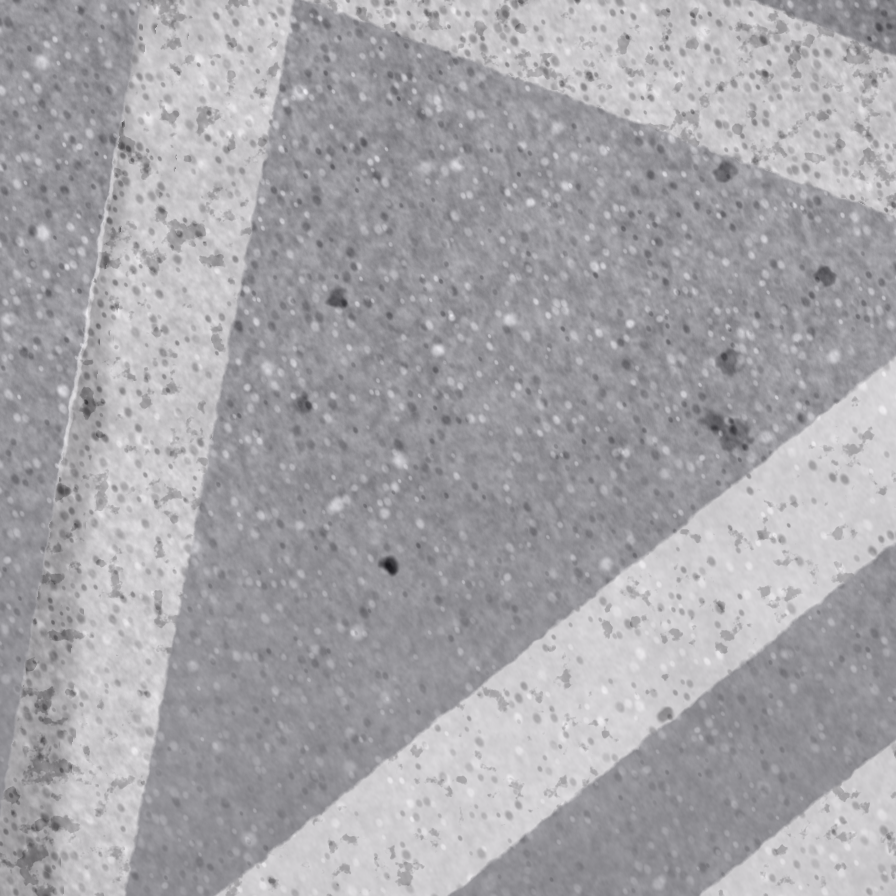
This texture is drawn by a three.js fragment shader. Its source:

```glsl
// Worn pale road markings crossing speckled grey asphalt, seen from above.
// Painted bands are cut by slanted lines with noise-frayed edges; layered value
// noise makes the grain, and jittered cells scatter bright chips and dark pits.
varying vec2 vUv;

float hash(vec2 p) {
  return fract(sin(dot(p, vec2(127.1, 311.7))) * 43758.5453);
}

float noise(vec2 p) {
  vec2 i = floor(p), f = fract(p);
  f = f * f * (3.0 - 2.0 * f);
  return mix(mix(hash(i), hash(i + vec2(1.0, 0.0)), f.x),
             mix(hash(i + vec2(0.0, 1.0)), hash(i + vec2(1.0, 1.0)), f.x), f.y);
}

float fbm(vec2 p) {
  float sum = 0.0, weight = 0.5;
  for (int i = 0; i < 4; i++) {
    sum += weight * noise(p);
    p = mat2(1.6, 1.2, -1.2, 1.6) * p + 7.3;
    weight *= 0.5;
  }
  return sum / 0.9375;
}

// Scattered soft dots, one per cell where the hash falls below the density
float dots(vec2 p, float density) {
  vec2 cell = floor(p);
  float best = 0.0;
  for (int y = -1; y <= 1; y++) {
    for (int x = -1; x <= 1; x++) {
      vec2 id = cell + vec2(float(x), float(y));
      vec2 center = id + 0.2 + 0.6 * vec2(hash(id + 3.1), hash(id + 8.7));
      float radius = mix(0.25, 0.65, hash(id + 15.4));
      float dot0 = 1.0 - smoothstep(radius * 0.3, radius, length(p - center));
      best = max(best, dot0 * step(hash(id), density) * (0.4 + 0.6 * hash(id + 21.9)));
    }
  }
  return best;
}

// 1 on the positive side of a signed distance, with a soft edge
float side(float d) {
  return smoothstep(-0.0025, 0.0025, d);
}

// Dark blot with a ragged rim
float blot(vec2 p, vec2 center, float radius) {
  float d = length(p - center) + radius * 0.8 * (noise(p * 130.0) - 0.5);
  return 1.0 - smoothstep(radius * 0.5, radius * 1.25, d);
}

void main() {
  vec2 p = vUv;
  float drop = 1.0 - p.y;

  // Frayed coordinates for the painted edges
  vec2 q = p + 0.007 * (vec2(fbm(p * 75.0), fbm(p * 75.0 + 31.0)) - 0.5);
  float fall = 1.0 - q.y;

  // Painted bands
  float leftEdge = q.x - 0.159 + 0.175 * fall;
  float leftBand = side(leftEdge) * side(0.329 - 0.19 * fall - q.x);
  float topBand = side(0.37 * (q.x - 0.341) - fall) * side(fall - 0.39 * (q.x - 0.84));
  float diagonal = side(0.62 * (q.x - 0.241) - 0.78 * q.y)
                 * side(0.78 * q.y - 0.617 * (q.x - 0.501));
  float corner = side(0.63 * (q.x - 0.781) - 0.78 * q.y);
  float paint = max(max(leftBand, topBand), max(diagonal, corner));

  // Grain, coarser and stronger toward the top
  float rough = mix(0.5, 1.0, smoothstep(0.1, 0.7, p.y));
  vec2 slant = vec2(p.x + 0.25 * p.y, p.y * 0.8);
  float grain = fbm(slant * 115.0) - 0.5;
  float fine = noise(slant * 260.0 + 9.0) - 0.5;
  float cloud = fbm(p * 9.0) - 0.5;

  // Asphalt
  float road = 0.565 + 0.025 * smoothstep(0.0, 0.6, p.y) + 0.06 * cloud;
  road += rough * (0.22 * grain + 0.07 * fine);
  road += 0.19 * rough * dots(slant * 95.0, 0.22);
  road += 0.24 * rough * dots(p * 52.0 + 17.0, 0.045);
  road -= 0.17 * rough * dots(slant * 88.0 + 41.0, 0.17);
  road -= 0.13 * smoothstep(0.75, 1.1, p.x * 0.5 + p.y * 0.65) * topBand;
  road -= 0.06 * side(0.39 * (p.x - 0.84) - drop);

  // Paint, slightly brighter on the lower diagonal
  float coat = 0.785 + 0.025 * diagonal + 0.02 * corner + 0.08 * cloud;
  coat += mix(0.5, 1.0, leftBand + topBand) * (0.16 * grain + 0.06 * fine);
  coat += 0.09 * dots(slant * 80.0 + 5.0, 0.2);

  // Worn strip along the left band, smoother and greyer below
  float strip = leftBand * (1.0 - smoothstep(-0.012, 0.012,
                p.x - 0.159 + 0.1 * drop + 0.015 * cloud));
  coat -= strip * (0.08 + 0.10 * fbm(vec2(p.x + 0.17 * p.y, p.y * 0.2) * 90.0));

  // Pits and chipped patches in the paint
  float wear = 0.13 + 0.25 * topBand + 0.1 * leftBand + 0.35 * strip
             + 0.22 * leftBand * smoothstep(0.6, 0.8, p.y) * (1.0 - smoothstep(0.0, 0.08, leftEdge));
  float pits = dots(slant * 92.0 + 63.0, wear);
  float chips = smoothstep(0.62, 0.74, fbm(p * 62.0 + 13.0) + 0.16 * (wear - 0.25));
  coat -= 0.24 * pits * (0.5 + 0.5 * rough) + 0.16 * chips;

  float tone = mix(road, coat, paint);

  // Thin bright rim on the left band
  float rim = 1.0 - smoothstep(0.001, 0.004, abs(leftEdge - 0.001));
  tone += 0.16 * rim * smoothstep(0.42, 0.52, p.y) * (1.0 - smoothstep(0.78, 0.9, p.y));

  // Oil marks and deep holes
  tone -= 0.36 * blot(p, vec2(0.435, 0.370), 0.011);
  tone -= 0.22 * blot(p, vec2(0.377, 0.667), 0.011);
  tone -= 0.14 * blot(p, vec2(0.339, 0.547), 0.012);
  tone -= 0.19 * blot(p, vec2(0.814, 0.596), 0.013);
  tone -= 0.17 * blot(p, vec2(0.799, 0.531), 0.014);
  tone -= 0.17 * blot(p, vec2(0.823, 0.513), 0.018);
  tone -= 0.23 * blot(p, vec2(0.920, 0.691), 0.011);
  tone -= 0.22 * blot(p, vec2(0.810, 0.807), 0.011);
  tone -= 0.24 * blot(p, vec2(0.743, 0.203), 0.010);

  // Cool tint, strongest on the bare road
  vec3 tint = mix(vec3(0.0, -0.003, 0.016), vec3(0.002, -0.004, 0.006), paint);
  gl_FragColor = vec4(clamp(tone + tint, 0.0, 1.0), 1.0);
}
```
